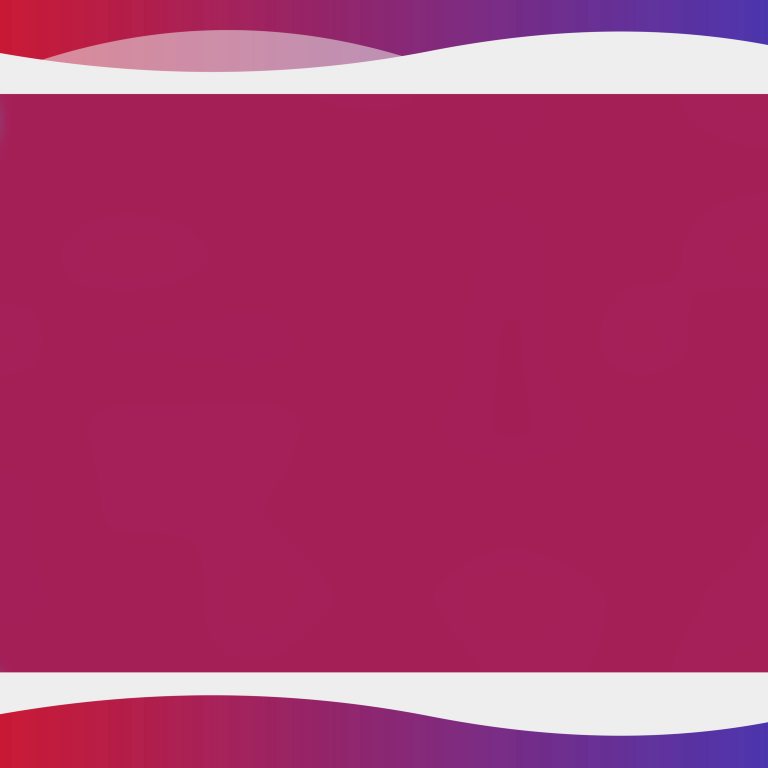
Write a three.js fragment shader that draws this background.

```glsl
// Crimson panel between two pale wavy bands over a red to violet gradient.
varying vec2 vUv;

float hash(vec2 p) {
  return fract(sin(dot(p, vec2(127.1, 311.7))) * 43758.5453);
}

float valueNoise(vec2 p) {
  vec2 cell = floor(p);
  vec2 f = smoothstep(0.0, 1.0, fract(p));
  float low = mix(hash(cell), hash(cell + vec2(1.0, 0.0)), f.x);
  float high = mix(hash(cell + vec2(0.0, 1.0)), hash(cell + 1.0), f.x);
  return mix(low, high, f.y);
}

// Antialiased coverage, with the positive side filled.
float fill(float d) {
  return smoothstep(-0.0009, 0.0009, d);
}

// Cubic from value a to b with end slopes ma and mb.
float hermite(float a, float ma, float b, float mb, float t) {
  float s = 1.0 - t;
  return s * s * ((1.0 + 2.0 * t) * a + t * ma)
       + t * t * ((1.0 + 2.0 * s) * b - s * mb);
}

// Distance of the wave from the nearest horizontal canvas edge.
float waveDepth(float x) {
  float joint = 0.56;
  return x < joint
    ? hermite(0.069, 0.099, 0.0664, -0.109, x / joint)
    : hermite(0.0664, -0.086, 0.0586, 0.083, (x - joint) / (1.0 - joint));
}

vec3 bandGradient(float x) {
  vec3 red = vec3(0.79, 0.10, 0.21);
  vec3 plum = vec3(0.52, 0.16, 0.475);
  vec3 violet = vec3(0.30, 0.21, 0.68);
  vec3 color = x < 0.55 ? mix(red, plum, x / 0.55)
                        : mix(plum, violet, (x - 0.55) / 0.45);
  // Faint vertical banding
  return color + 0.012 * (hash(vec2(floor(x * 64.0), 3.0)) - 0.5);
}

void main() {
  vec2 p = vUv;
  float depth = 1.0 - p.y;
  float wave = waveDepth(p.x);
  vec3 pale = vec3(0.932);
  vec3 color = bandGradient(p.x);

  // Translucent hill behind the upper wave
  float hill = 0.0391 + 0.66 * pow(abs(p.x - 0.297), 2.0);
  float upperHalf = step(0.5, p.y);
  color = mix(color, pale, 0.53 * fill(depth - hill) * upperHalf);

  // Pale area bounded by both waves
  color = mix(color, pale, fill(depth - wave) * fill(p.y - wave - 0.001));

  // Central panel with slight mottling
  vec3 panel = vec3(0.647, 0.122, 0.342);
  panel += 0.006 * (valueNoise(p * vec2(6.0, 9.0)) - 0.5);

  // Dim cool glows on the left edge
  vec2 upperGlow = (p - vec2(0.0, 0.842)) / vec2(0.007, 0.030);
  vec2 lowerGlow = (p - vec2(0.0, 0.125)) / vec2(0.008, 0.010);
  float glow = 0.35 * exp(-dot(upperGlow, upperGlow))
             + 0.25 * exp(-dot(lowerGlow, lowerGlow));
  panel = mix(panel, vec3(0.52, 0.32, 0.52), glow);

  color = mix(color, panel, fill(p.y - 0.1245) * fill(0.8776 - p.y));
  gl_FragColor = vec4(color, 1.0);
}
```
